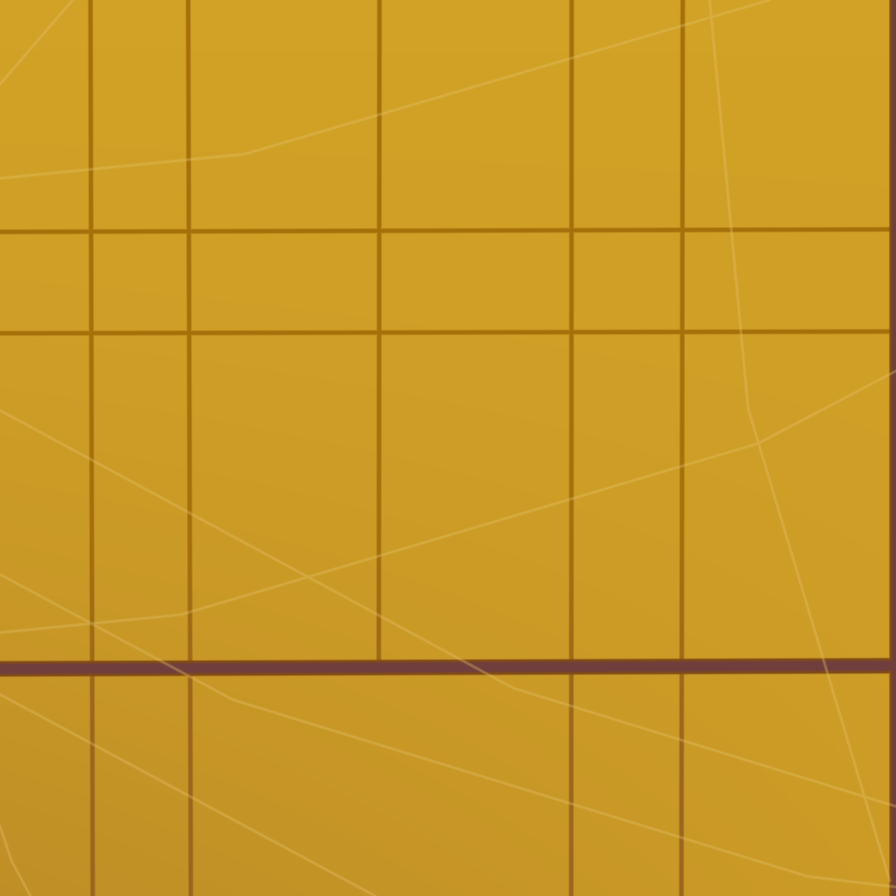
Write a three.js fragment shader that draws this texture map.

```glsl
// Ochre panel map with engraved grid seams, a maroon border and pale crossing contours.
varying vec2 vUv;

const vec3 OCHRE_LIGHT = vec3(0.823, 0.635, 0.149);
const vec3 OCHRE_SHADE = vec3(0.750, 0.557, 0.149);
const vec3 SEAM_OLIVE = vec3(0.630, 0.415, 0.025);
const vec3 SEAM_BROWN = vec3(0.590, 0.375, 0.110);
const vec3 MAROON = vec3(0.440, 0.245, 0.235);
const vec3 MAROON_RIM = vec3(0.500, 0.290, 0.090);
const vec3 PALE_GOLD = vec3(0.900, 0.760, 0.420);
const float SEAM_HALF = 0.0025;
const float BAR_HALF = 0.0078;
const float BORDER_X = 0.9935;
const float CONTOUR_HALF = 0.0014;
const float CONTOUR_ALPHA = 0.38;
const float SOFT = 0.0014;

float stroke(float dist, float halfWidth) {
  return 1.0 - smoothstep(halfWidth - SOFT, halfWidth + SOFT, dist);
}

float segment(vec2 p, vec2 a, vec2 b) {
  vec2 along = b - a;
  float t = clamp(dot(p - a, along) / dot(along, along), 0.0, 1.0);
  return length(p - a - along * t);
}

float chain(vec2 p, vec2 a, vec2 b, vec2 c) {
  return min(segment(p, a, b), segment(p, b, c));
}

// Nearly vertical seam, from its top x to its bottom x.
float uprightSeam(vec2 p, float top, float bottom) {
  return abs(p.x - mix(bottom, top, p.y));
}

// Nearly level seam, from its left y to its right y.
float levelSeam(vec2 p, float left, float right) {
  return abs(p.y - mix(left, right, p.x));
}

float contour(float dist) {
  return stroke(dist, CONTOUR_HALF) * CONTOUR_ALPHA;
}

void main() {
  vec2 p = vUv;

  // Shade deepens towards the lower left corner.
  float low = 1.0 - p.y;
  float shade = 0.35 * low + 0.65 * low * low * (1.0 - p.x);
  vec3 color = mix(OCHRE_LIGHT, OCHRE_SHADE, shade);

  // Grid seams; the middle upright stops at the bar.
  float barY = mix(0.2535, 0.2570, p.x);
  float upright = min(uprightSeam(p, 0.1010, 0.1035), uprightSeam(p, 0.2100, 0.2130));
  upright = min(upright, uprightSeam(p, 0.6380, 0.6375));
  upright = min(upright, uprightSeam(p, 0.7620, 0.7605));
  float seam = stroke(upright, SEAM_HALF);
  seam = max(seam, stroke(uprightSeam(p, 0.4235, 0.4225), SEAM_HALF) * step(barY, p.y));
  float level = min(levelSeam(p, 0.7412, 0.7440), levelSeam(p, 0.6280, 0.6300));
  seam = max(seam, stroke(level, SEAM_HALF));
  vec3 seamColor = mix(SEAM_BROWN, SEAM_OLIVE, smoothstep(0.15, 0.45, p.y));
  color = mix(color, seamColor, seam * 0.9);

  // Maroon bar and right border with a warm rim.
  float frame = min(abs(p.y - barY) - BAR_HALF, BORDER_X - p.x);
  color = mix(color, MAROON_RIM, stroke(frame, 0.0008));
  color = mix(color, MAROON, stroke(frame, -0.0022));

  // Pale contours across the upper panels.
  float pale = contour(segment(p, vec2(0.0, 0.906), vec2(0.081, 1.0)));
  pale = max(pale, contour(chain(p, vec2(0.0, 0.801), vec2(0.273, 0.828), vec2(0.859, 1.0))));
  pale = max(pale, contour(chain(p, vec2(0.792, 1.0), vec2(0.835, 0.544), vec2(0.993, 0.017))));

  // Pale contours across the lower panels.
  float rising = chain(p, vec2(0.0, 0.294), vec2(0.202, 0.314), vec2(0.846, 0.505));
  rising = min(rising, segment(p, vec2(0.846, 0.505), vec2(1.0, 0.586)));
  pale = max(pale, contour(rising));
  pale = max(pale, contour(chain(p, vec2(0.0, 0.542), vec2(0.573, 0.232), vec2(1.0, 0.100))));
  float falling = chain(p, vec2(0.0, 0.359), vec2(0.260, 0.219), vec2(0.901, 0.022));
  falling = min(falling, segment(p, vec2(0.901, 0.022), vec2(1.0, 0.010)));
  pale = max(pale, contour(falling));
  pale = max(pale, contour(segment(p, vec2(0.0, 0.225), vec2(0.419, 0.0))));
  pale = max(pale, contour(chain(p, vec2(0.0, 0.078), vec2(0.013, 0.039), vec2(0.034, 0.0))));
  color = mix(color, PALE_GOLD, pale);

  gl_FragColor = vec4(color, 1.0);
}
```
